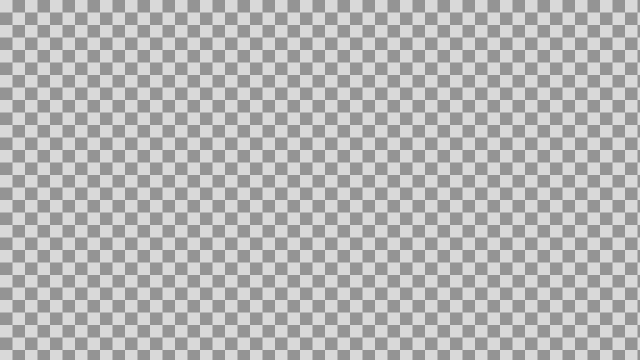
Write a WebGL 1 fragment shader that draws this pattern.

```glsl
precision highp float;

uniform vec2 u_resolution;

// Signed distance to the nearest cell edge: positive in even cells, negative in odd ones
vec2 edgeDistance(vec2 cell) {
    return 0.5 - abs(mod(cell + 0.5, 2.0) - 1.0);
}

void main() {
    // Square cells, 28.8 to the canvas height, counted from the upper left corner
    float cellsPerPixel = 28.8 / u_resolution.y;
    vec2 fromTopLeft = vec2(gl_FragCoord.x, u_resolution.y - gl_FragCoord.y);
    vec2 cell = fromTopLeft * cellsPerPixel;

    // Stripes on each axis, softened over one pixel; their product is the checker
    vec2 stripes = clamp(2.0 * edgeDistance(cell) / cellsPerPixel, -1.0, 1.0);
    float checker = 0.5 + 0.5 * stripes.x * stripes.y;

    vec3 darkGray = vec3(0.58);
    vec3 lightGray = vec3(0.85);
    gl_FragColor = vec4(mix(darkGray, lightGray, checker), 1.0);
}
```
